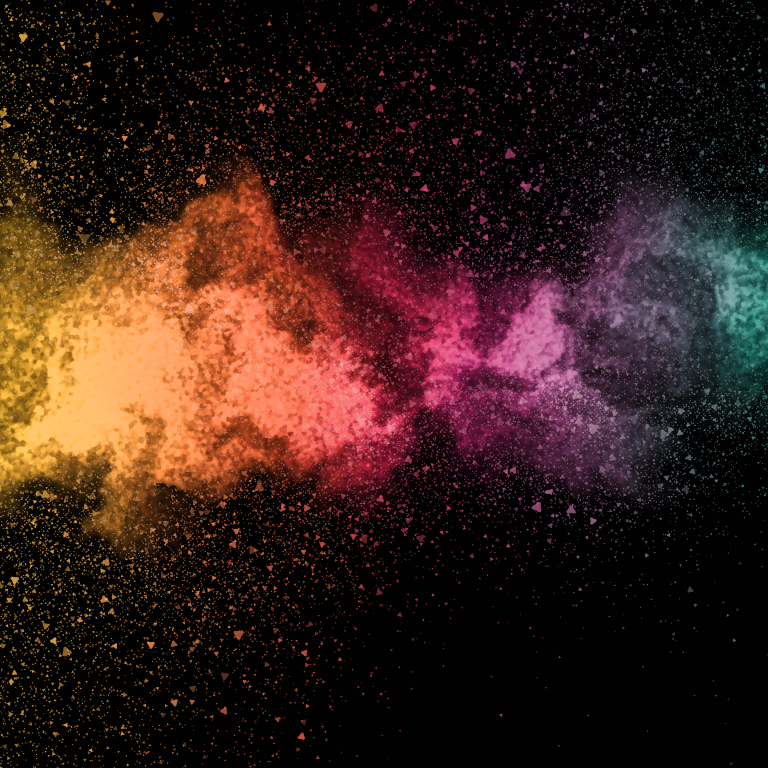
This background is drawn by a Shadertoy shader. Its source:

```glsl
const float LOBE_BLEND = 0.012;
const float EDGE_SOFTNESS = 0.022;
const float WARP_AMOUNT = 0.085;
const float BILLOW_DEPTH = 0.075;
const float BASE_LIGHT = 0.30;
const float GRAIN_AMOUNT = 0.55;
const float COARSEST_CELLS = 48.0;
const int SPECK_LAYERS = 6;
const vec3 BACKDROP = vec3(0.006, 0.004, 0.005);
const vec3 PALE_DUST = vec3(1.0, 0.92, 0.88);

// Dust colours at equal steps from left to right
const vec3 DUST[9] = vec3[9](
    vec3(0.93, 0.66, 0.14), vec3(0.95, 0.58, 0.18), vec3(0.92, 0.42, 0.15),
    vec3(0.88, 0.27, 0.14), vec3(0.82, 0.12, 0.26), vec3(0.74, 0.13, 0.41),
    vec3(0.62, 0.27, 0.51), vec3(0.42, 0.40, 0.50), vec3(0.13, 0.53, 0.48));

// Cloud lobes: centre, radii
const vec4 LOBES[12] = vec4[12](
    vec4(0.00, 0.56, 0.08, 0.21), vec4(0.05, 0.47, 0.20, 0.13),
    vec4(0.17, 0.33, 0.08, 0.065), vec4(0.21, 0.53, 0.19, 0.17),
    vec4(0.30, 0.65, 0.10, 0.12), vec4(0.35, 0.48, 0.17, 0.11),
    vec4(0.46, 0.62, 0.09, 0.12), vec4(0.48, 0.44, 0.11, 0.10),
    vec4(0.63, 0.53, 0.15, 0.14), vec4(0.75, 0.45, 0.15, 0.10),
    vec4(0.85, 0.60, 0.10, 0.15), vec4(1.00, 0.58, 0.12, 0.13));

// Light spots and pale clumps: centre, radius, strength
const vec4 GLOWS[8] = vec4[8](
    vec4(0.03, 0.46, 0.12, 0.75), vec4(0.18, 0.50, 0.12, 0.52),
    vec4(0.30, 0.51, 0.12, 0.48), vec4(0.47, 0.50, 0.10, 0.62),
    vec4(0.32, 0.67, 0.09, 0.30), vec4(0.64, 0.58, 0.11, 0.48),
    vec4(0.80, 0.57, 0.12, 0.55), vec4(0.99, 0.62, 0.09, 0.60));
const vec4 CLUMPS[8] = vec4[8](
    vec4(0.20, 0.65, 0.05, 0.45), vec4(0.27, 0.56, 0.08, 0.50),
    vec4(0.45, 0.53, 0.09, 0.40), vec4(0.53, 0.45, 0.08, 0.40),
    vec4(0.68, 0.51, 0.08, 0.30), vec4(0.78, 0.47, 0.07, 0.45),
    vec4(0.94, 0.48, 0.035, 1.0), vec4(0.05, 0.66, 0.06, 0.25));

vec3 hash3(vec2 p) {
    vec3 q = fract(p.xyx * vec3(0.1031, 0.1030, 0.0973));
    q += dot(q, q.yxz + 33.33);
    return fract((q.xxy + q.yzz) * q.zyx);
}

// Smooth cellular noise: cell values blended by distance
float cellular(vec2 p) {
    vec2 cell = floor(p), local = fract(p);
    float total = 0.0, weight = 0.0;
    for (int y = -1; y <= 1; y++)
    for (int x = -1; x <= 1; x++) {
        vec2 offset = vec2(x, y);
        vec3 h = hash3(cell + offset + 50.0);
        vec2 away = offset + h.xy - local;
        float w = exp(-6.0 * dot(away, away));
        total += w * h.z;
        weight += w;
    }
    return total / weight;
}

float smoke(vec2 p) {
    float sum = 0.0, amplitude = 0.5;
    for (int i = 0; i < 5; i++) {
        sum += amplitude * cellular(p);
        p = mat2(1.6, 1.2, -1.2, 1.6) * p + 7.3;
        amplitude *= 0.52;
    }
    return sum;
}

float cloudDistance(vec2 p) {
    float sum = 0.0;
    for (int i = 0; i < 12; i++) {
        vec4 lobe = LOBES[i];
        float d = (length((p - lobe.xy) / lobe.zw) - 1.0) * min(lobe.z, lobe.w);
        sum += exp(-d / LOBE_BLEND);
    }
    return -LOBE_BLEND * log(sum);
}

float spotField(vec4 spots[8], vec2 p) {
    float sum = 0.0;
    for (int i = 0; i < 8; i++) {
        vec2 q = (p - spots[i].xy) / spots[i].z;
        sum += spots[i].w * exp(-dot(q, q));
    }
    return sum;
}

vec3 dustColour(float x) {
    vec3 colour = DUST[0];
    for (int i = 1; i < 9; i++)
        colour = mix(colour, DUST[i], clamp(x * 8.0 - float(i - 1), 0.0, 1.0));
    return colour;
}

// One jittered, slightly ragged speck per cell: coverage
float speck(vec2 p, float cells, float chance, float size) {
    vec2 q = p * cells, id = floor(q);
    vec3 h = hash3(id + cells), k = hash3(id + cells * 2.0 + 9.0);
    float radius = size * mix(0.10, 0.30, k.x * k.x);
    vec2 away = fract(q) - mix(vec2(0.3), vec2(0.7), h.xy);
    float ragged = 1.0 + 0.25 * sin(3.0 * atan(away.y, away.x + 1e-4) + 6.28 * k.y);
    float blur = 0.7 * cells / iResolution.y;
    float dist = length(away) * ragged;
    float shape = 1.0 - smoothstep(max(radius - blur, 0.0), radius + blur, dist);
    return shape * step(h.z, chance) * mix(0.4, 1.0, k.z);
}

void mainImage(out vec4 fragColor, in vec2 fragCoord) {
    vec2 p = fragCoord / iResolution.xy;

    // Cloud body
    vec2 warp = vec2(smoke(p * 6.0), smoke(p * 6.0 + 19.0)) - 0.5;
    float billow = smoke(p * 11.0 + warp * 3.0);
    float d = cloudDistance(p + warp * WARP_AMOUNT);
    float body = smoothstep(EDGE_SOFTNESS, -2.0 * EDGE_SOFTNESS, d + (0.5 - billow) * BILLOW_DEPTH);

    // Colour and light
    vec3 dust = dustColour(p.x + warp.x * 0.12);
    float light = BASE_LIGHT + spotField(GLOWS, p + warp * 0.12);
    light *= mix(0.55, 1.4, smoothstep(0.25, 0.72, billow));
    light *= 1.0 + GRAIN_AMOUNT * (cellular(p * 190.0) - 0.5);
    vec3 powder = mix(dust * min(light, 1.12), PALE_DUST, 0.35 * smoothstep(0.65, 1.5, light));
    vec3 colour = mix(BACKDROP, powder, body);

    // Scattered specks, thinning away from the cloud
    float right = smoothstep(0.38, 0.62, p.x);
    float falloff = mix(mix(8.0, 22.0, right), mix(13.0, 7.5, right), smoothstep(0.45, 0.55, p.y));
    float spray = exp(-max(d, 0.0) * falloff);
    float clump = spotField(CLUMPS, p + warp * 0.15) * smoothstep(0.25, 0.6, billow);
    float size = mix(1.0, 0.75, smoothstep(0.6, 1.0, p.x) * (1.0 - body));
    vec3 speckColour = mix(dust * 1.05, PALE_DUST, mix(0.15, 0.4 + 0.5 * min(clump, 1.0), body));
    for (int i = 0; i < SPECK_LAYERS; i++) {
        float fine = float(i) / float(SPECK_LAYERS - 1);
        float angle = 0.6 + 1.3 * float(i);
        vec2 q = mat2(cos(angle), sin(angle), -sin(angle), cos(angle)) * p + 3.0;
        float chance = mix(spray * mix(0.14, 0.5, fine), 0.06 + 0.25 * fine + 0.7 * clump, body);
        float cover = speck(q, COARSEST_CELLS * pow(1.4, float(i)), chance, size);
        colour = mix(colour, speckColour, cover * mix(0.85, 0.45 + 0.5 * min(clump, 1.0), body));
    }
    fragColor = vec4(clamp(colour, 0.0, 1.0), 1.0);
}
```
